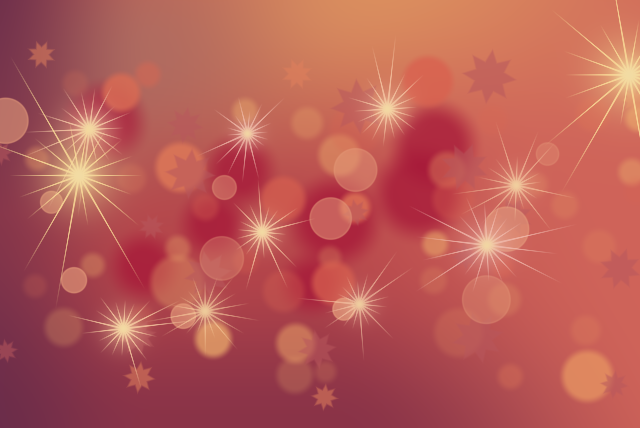
Write a WebGL 1 fragment shader that draws this background.

```glsl
precision highp float;
// Festive bokeh: a warm wine-to-orange gradient with blurred light discs,
// crisp translucent discs, faint eight-pointed stars and fine-rayed sparkles.
// Every layer is scattered by a low-discrepancy sequence with hashed variation.

uniform vec2 u_resolution;

#define CRIMSON_COUNT 8
#define BOKEH_COUNT 46
#define DISC_COUNT 12
#define STAR_COUNT 22
#define SPARKLE_COUNT 9
#define RAY_COUNT 18.0
#define RAY_WIDTH 0.0042
#define GOLD vec3(0.93, 0.68, 0.42)
#define PEACH vec3(0.90, 0.61, 0.48)
#define CORAL vec3(0.81, 0.39, 0.35)
#define CRIMSON vec3(0.65, 0.09, 0.22)

const float TAU = 6.2831853;

float hash(float n) {
  return fract(sin(n * 12.9898 + 4.137) * 43758.547);
}

// Evenly spread position in the unit square, slightly jittered.
vec2 scatter(float i, float seed) {
  vec2 jitter = vec2(hash(i + seed), hash(i * 1.7 + seed + 9.0)) - 0.5;
  return fract(hash(seed) + i * vec2(0.7549, 0.5698) + 0.12 * jitter);
}

float disc(vec2 d, float radius, float blur) {
  return 1.0 - smoothstep(radius - blur, radius + blur, length(d));
}

// Signed distance to an eight-pointed star.
float starDistance(vec2 d, float radius, float turn) {
  float sector = TAU / 8.0;
  float a = abs(mod(atan(d.y, d.x) + turn, sector) - 0.5 * sector);
  vec2 q = length(d) * vec2(cos(a), sin(a));
  vec2 tip = vec2(radius, 0.0);
  vec2 edge = 0.57 * radius * vec2(cos(0.5 * sector), sin(0.5 * sector)) - tip;
  return dot(q - tip, normalize(vec2(edge.y, -edge.x)));
}

// Thin tapering rays of uneven length, never thinner than a pixel.
float rays(vec2 d, float reach, float turn, float seed, float px) {
  float r = length(d);
  float a = (atan(d.y, d.x) + turn) / TAU * RAY_COUNT;
  float id = floor(a + 0.5);
  float h = hash(mod(id, RAY_COUNT) + seed);
  float len = reach * mix(0.35, 1.0, h * h);
  float across = r * abs(sin((a - id) * TAU / RAY_COUNT));
  float taper = RAY_WIDTH * max(1.0 - r / len, 0.0);
  float width = max(taper, px);
  return taper / width * (1.0 - smoothstep(0.2 * width, width, across));
}

vec3 sparkle(vec3 col, vec2 d, float reach, float turn, float seed,
             vec3 tint, float strength, float px) {
  float r = length(d) / reach;
  float halo = 0.62 * exp(-r * r * 16.0);
  float core = exp(-r * r * 130.0);
  col = mix(col, tint, strength * halo);
  col = mix(col, tint + 0.04, 0.85 * strength * rays(d, reach, turn, seed, px));
  return mix(col, vec3(0.95, 0.86, 0.64), strength * core);
}

vec3 backdrop(vec2 p) {
  vec3 col = mix(vec3(0.54, 0.20, 0.28), vec3(0.71, 0.27, 0.29),
                 smoothstep(0.0, 0.42, p.y));
  col = mix(col, CORAL, smoothstep(0.55, 1.4, p.x + 0.5 * (p.y - 0.5)));
  float top = smoothstep(0.52, 1.02, p.y + 0.06 * sin(p.x * 4.0));
  float across = exp(-pow((p.x - 0.88) / 0.55, 2.0));
  col = mix(col, vec3(0.86, 0.56, 0.37), top * across);
  vec2 m = (p - vec2(0.3, 0.87)) / vec2(0.32, 0.25);
  col = mix(col, vec3(0.67, 0.43, 0.39), 0.8 * exp(-dot(m, m)));
  float left = 1.0 - smoothstep(-0.05, 0.36, p.x);
  return mix(col, vec3(0.40, 0.17, 0.29), left * mix(0.6, 0.9, abs(2.0 * p.y - 1.0)));
}

void main() {
  vec2 p = gl_FragCoord.xy / u_resolution.y;
  float aspect = u_resolution.x / u_resolution.y;
  float px = 1.0 / u_resolution.y;
  vec3 col = backdrop(p);

  // Deep red blurs behind the lights.
  for (int k = 0; k < CRIMSON_COUNT; k++) {
    float i = float(k);
    vec2 c = mix(vec2(0.2, 0.3), vec2(0.72 * aspect, 0.76), scatter(i, 3.0));
    float radius = mix(0.055, 0.1, hash(i + 20.0));
    col = mix(col, CRIMSON, 0.75 * disc(p - c, radius, 0.035));
  }

  // Blurred warm lights, gathered in a middle band.
  for (int k = 0; k < BOKEH_COUNT; k++) {
    float i = float(k);
    vec2 c = mix(vec2(0.05, 0.12), vec2(aspect, 0.83), scatter(i, 7.0));
    float h = hash(i + 50.0);
    float radius = mix(0.024, 0.064, h * h);
    vec3 tint = mix(vec3(0.85, 0.38, 0.31), GOLD, smoothstep(0.1, 0.6, hash(i + 90.0)));
    float alpha = mix(0.2, 0.88, pow(hash(i + 130.0), 1.5));
    col = mix(col, tint, alpha * disc(p - c, radius, 0.011));
  }

  // Faint eight-pointed stars.
  for (int k = 0; k < STAR_COUNT; k++) {
    float i = float(k);
    vec2 c = scatter(i, 11.0) * vec2(aspect, 0.88) + vec2(0.0, 0.06);
    float s = starDistance(p - c, mix(0.025, 0.064, hash(i + 170.0)), hash(i) * TAU);
    vec3 tint = mix(vec3(0.72, 0.34, 0.36), vec3(0.88, 0.50, 0.36), step(0.75, hash(i + 210.0)));
    col = mix(col, tint, 0.55 * (1.0 - smoothstep(-0.003, 0.003, s)));
  }

  // Crisp translucent discs with a slightly brighter rim.
  for (int k = 0; k < DISC_COUNT; k++) {
    float i = float(k);
    vec2 c = mix(vec2(0.0, 0.2), vec2(aspect, 0.72), scatter(i, 17.0));
    float radius = mix(0.024, 0.058, hash(i + 250.0));
    float rim = exp(-pow((length(p - c) - radius + 0.002) / 0.002, 2.0));
    float alpha = mix(0.32, 0.7, pow(hash(i + 290.0), 2.0));
    col = mix(col, PEACH, alpha * disc(p - c, radius, 0.002) + 0.12 * rim);
  }

  // Small pale sparkles.
  for (int k = 0; k < SPARKLE_COUNT; k++) {
    float i = float(k);
    vec2 c = mix(vec2(0.15, 0.1), vec2(aspect - 0.1, 0.76), scatter(i, 23.0));
    vec3 tint = mix(vec3(0.91, 0.70, 0.66), vec3(0.95, 0.80, 0.58), hash(i + 330.0));
    col = sparkle(col, p - c, mix(0.13, 0.24, hash(i + 370.0)), hash(i) * TAU,
                  i * 31.0, tint, mix(0.65, 1.0, hash(i + 410.0)), px);
  }

  // Two large golden sparkles on opposite sides.
  for (int k = 0; k < 2; k++) {
    float i = float(k);
    vec2 c = mix(vec2(0.185, 0.59), vec2(aspect - 0.025, 0.825), i);
    col = sparkle(col, p - c, 0.34, 0.0, 500.0 + i, vec3(0.94, 0.82, 0.55), 1.0, px);
  }

  gl_FragColor = vec4(col, 1.0);
}
```
